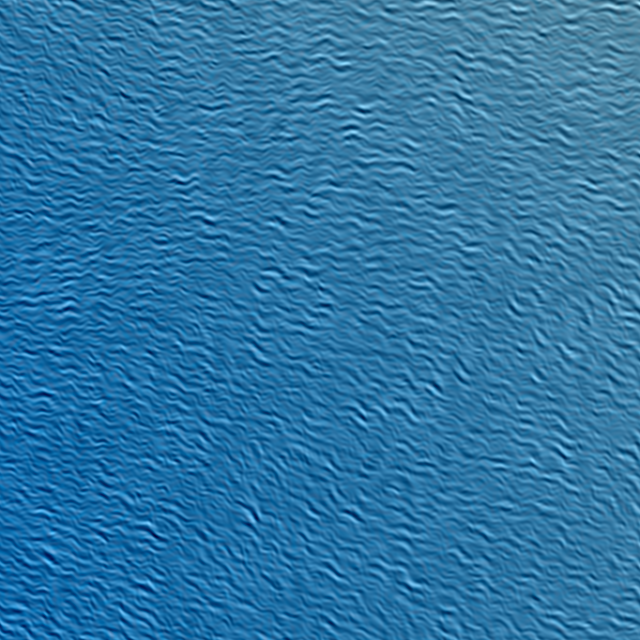
This texture is drawn by a Shadertoy shader. Its source:

```glsl
// Wind-rippled blue water seen from above, deep at the left and hazy at the top right.
// Ripples are cellular noise: each cell scatters short sine wavelets, turned to
// follow a slowly bending wind direction, and summed at several sizes.

vec4 hash4(vec2 p) {
    vec4 h = fract(p.xyxy * vec4(0.1031, 0.1030, 0.0973, 0.1099));
    h += dot(h, h.wzxy + 33.33);
    return fract((h.xxyz + h.yzzw) * h.zywx);
}

// Angle of the ripple crests across the canvas
float crestAngle(vec2 p) {
    float lift = 0.34 * smoothstep(0.4, 0.85, p.y) * smoothstep(0.0, 0.5, p.x);
    vec2 toBay = p - vec2(0.14, 0.58);
    float bay = 0.5 * exp(-22.0 * dot(toBay, toBay));
    float bend = 0.10 * sin(9.0 * p.x + 5.0 * p.y) + 0.08 * sin(15.0 * p.y - 11.0 * p.x);
    return -0.50 + lift + bay + bend;
}

// Sum of scattered short wavelets; the result is centred on zero
float ripples(vec2 p, float cells, float angleSpread, float seed) {
    vec2 q = p * cells;
    vec2 home = floor(q);
    float sum = 0.0;
    for (int y = -1; y <= 1; y++)
    for (int x = -1; x <= 1; x++)
    for (int k = 0; k < 3; k++) {
        vec2 cell = home + vec2(x, y);
        vec4 rnd = hash4(cell + 19.7 * float(k) + seed);
        vec2 centre = cell + rnd.xy;
        float a = crestAngle(centre / cells) + angleSpread * (rnd.z - 0.5);
        vec2 d = q - centre;
        float along = d.x * cos(a) + d.y * sin(a);
        float across = d.y * cos(a) - d.x * sin(a);
        across += 0.07 * sin(5.0 * along + 6.28 * rnd.x);
        float envelope = max(0.0, 1.0 - 1.6 * along * along - 2.4 * across * across);
        float frequency = 2.0 + 0.7 * rnd.y;
        sum += envelope * envelope * cos(6.2832 * (frequency * across + rnd.w));
    }
    return sum;
}

// Broad patches of stronger and weaker wind
float gusts(vec2 p) {
    float s = sin(13.0 * p.x + 4.0 * sin(7.0 * p.y)) * sin(17.0 * p.y + 3.0 * sin(9.0 * p.x));
    return s + 0.5 * sin(31.0 * p.y + 12.0 * p.x + 2.0 * sin(23.0 * p.x));
}

void mainImage(out vec4 fragColor, in vec2 fragCoord) {
    vec2 p = fragCoord / iResolution.y;
    float gust = gusts(p);
    float leftSide = 1.0 - smoothstep(0.15, 0.6, p.x);

    // Wave relief, with a fine broken chop over the swell
    float swell = ripples(p, 25.0, 0.45, 3.0);
    float chop = ripples(p, 42.0, 0.9, 71.0);
    float relief = swell * (0.105 + 0.022 * gust) + chop * (0.050 + 0.025 * leftSide);

    // Water body, from deep blue to pale haze
    float haze = clamp(0.03 + 0.48 * p.x + 0.40 * p.y * p.y, 0.0, 1.0);
    vec3 water = mix(vec3(0.05, 0.40, 0.65), vec3(0.36, 0.555, 0.64), haze);

    // Soft mottling in no fixed direction
    float mottle = ripples(p, 11.0, 3.0, 307.0);
    water += 0.012 * gust + 0.020 * mottle;

    // Light on the crests, shade in the troughs, faint warm and cyan flecks
    vec3 color = water + relief * vec3(0.95, 1.0, 0.97);
    float fleck = ripples(p + 0.37, 29.0, 2.0, 137.0);
    color += fleck * vec3(0.030, -0.005, -0.012) * (0.7 + 0.6 * leftSide);

    fragColor = vec4(clamp(color, 0.0, 1.0), 1.0);
}
```
